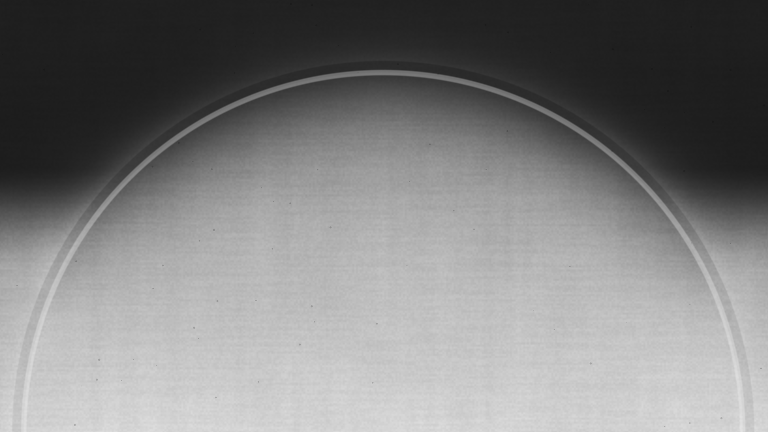
Give the GLSL for this background, as a Shadertoy shader.

```glsl
// Pale backlit disc with a thin ring, rising into darkness on worn grey paper.
#define RADIUS 0.832
#define RING_HALF_WIDTH 0.0062
#define BAND_OUTER 0.027
#define RING_OPACITY 0.34
#define GLOW_WIDTH 0.045
#define SHADOW_DEPTH 0.13
#define SHADOW_STRENGTH 0.64
#define GRAIN 0.035

float hash(vec2 p) {
    vec3 q = fract(vec3(p.xyx) * 0.1031);
    q += dot(q, q.yzx + 33.33);
    return fract((q.x + q.y) * q.z);
}

float noise(vec2 p) {
    vec2 cell = floor(p), f = fract(p);
    f = f * f * (3.0 - 2.0 * f);
    return mix(mix(hash(cell), hash(cell + vec2(1, 0)), f.x),
               mix(hash(cell + vec2(0, 1)), hash(cell + vec2(1, 1)), f.x), f.y);
}

float fbm(vec2 p) {
    float sum = 0.0, amplitude = 0.5;
    for (int i = 0; i < 4; i++) {
        sum += amplitude * noise(p);
        p = p * 2.03 + 17.1;
        amplitude *= 0.5;
    }
    return sum;
}

// Dark night above, pale haze below, with a halo hugging the disc
float skyTone(float height, float dist) {
    float tone = 0.115 + 0.52 * (1.0 - smoothstep(0.36, 0.62, height));
    tone += 0.17 * max(0.0, 1.0 - height / 0.4);
    tone += 0.02 * smoothstep(0.75, 1.0, height) * exp(-dist * 3.0);
    float lowGlow = 1.0 - smoothstep(0.5, 0.85, height);
    float glow = exp(-max(dist - BAND_OUTER, 0.0) / GLOW_WIDTH);
    return tone + (1.0 - tone) * glow * (0.1 + 0.12 * lowGlow);
}

// Vertical ramp shaded under the upper rim
float discTone(float height, float depth) {
    float lit = 0.83 - 0.3 * height;
    float shadow = exp(-pow(max(depth, 0.0) / SHADOW_DEPTH, 1.3));
    return lit * (1.0 - SHADOW_STRENGTH * shadow * smoothstep(0.2, 0.75, height));
}

// Mottling, woven streaks and fine grain
float paperTexture(vec2 p) {
    float mottle = fbm(p * 7.0 + 40.0) - 0.47;
    float weave = noise(vec2(p.x * 9.0, p.y * 190.0) + 60.0) - 0.5;
    float columns = noise(vec2(p.x * 45.0, p.y * 2.0) + 90.0) - 0.5;
    float grain = noise(p * 230.0 + 500.0) - 0.5;
    return 0.8 * mottle + 0.45 * weave + 0.35 * columns + 0.7 * grain;
}

// Sparse dark flecks, at most one per cell
float flecks(vec2 p) {
    vec2 grid = p * 22.0 + 50.0, cell = floor(grid);
    vec2 center = 0.2 + 0.6 * vec2(hash(cell + 3.7), hash(cell + 9.2));
    float size = 0.03 + 0.05 * hash(cell + 5.1);
    float present = step(0.9, hash(cell));
    return present * (1.0 - smoothstep(size * 0.4, size, length(fract(grid) - center)));
}

void mainImage(out vec4 fragColor, in vec2 fragCoord) {
    vec2 p = (fragCoord - vec2(0.499 * iResolution.x, 0.0)) / iResolution.y;
    float pixel = 1.0 / iResolution.y;
    float dist = length(p) - RADIUS;

    // Disc and surroundings, separated by a darker band
    float sky = skyTone(p.y, dist);
    float band = 1.0 - smoothstep(-pixel, pixel, dist - BAND_OUTER);
    sky *= 1.0 - band * mix(0.07, 0.2, smoothstep(0.1, 0.8, p.y));
    float tone = mix(discTone(p.y, -dist), sky, smoothstep(-pixel, pixel, dist));

    // Paper wear shows most where the light falls
    tone += paperTexture(p) * GRAIN * mix(0.3, 1.5, smoothstep(0.1, 0.6, tone));
    tone *= 1.0 - 0.18 * flecks(p);

    // Translucent ring
    float ring = 1.0 - smoothstep(-pixel, pixel, abs(dist) - RING_HALF_WIDTH);
    tone = mix(tone, 0.96, ring * RING_OPACITY);

    fragColor = vec4(vec3(clamp(tone, 0.0, 1.0)), 1.0);
}
```
